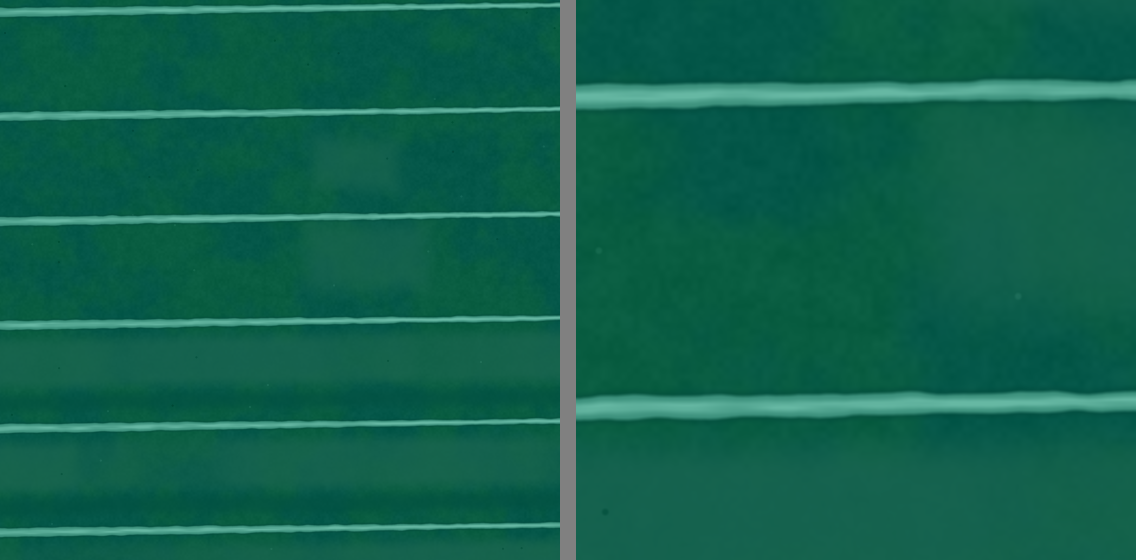
Left: the whole. Right: its middle third, enlarged.
Give the GLSL for this texture, as a WebGL 1 fragment shader.

```glsl
precision highp float;
// Deep green sheet crossed by six pale, slightly rising lines that taper to
// the right. Strips come from a sheared repeat; noise mottles the green, and
// soft boxes and bands add the pale reflections.
uniform vec2 u_resolution;

const float PITCH = 0.1857;
const float TOP_LINE = 0.9766;
const float SLOPE = 0.0135;
const vec3 TEAL = vec3(0.015, 0.340, 0.285);
const vec3 GREEN = vec3(0.035, 0.365, 0.255);
const vec3 HAZE = vec3(0.105, 0.400, 0.315);
const vec3 SHADE = vec3(0.005, 0.315, 0.255);
const vec3 LINE_EDGE = vec3(0.24, 0.57, 0.49);
const vec3 LINE_CORE = vec3(0.40, 0.72, 0.64);

float hash(vec2 p) {
  p = fract(p * vec2(0.1031, 0.1137));
  p += dot(p, p.yx + 33.33);
  return fract((p.x + p.y) * p.x * 17.0);
}

float noise(vec2 p) {
  vec2 i = floor(p);
  vec2 f = fract(p);
  f = f * f * (3.0 - 2.0 * f);
  float low = mix(hash(i), hash(i + vec2(1.0, 0.0)), f.x);
  float high = mix(hash(i + vec2(0.0, 1.0)), hash(i + vec2(1.0)), f.x);
  return mix(low, high, f.y);
}

float fbm(vec2 p) {
  float sum = 0.0;
  float amp = 0.5;
  for (int i = 0; i < 4; i++) {
    sum += amp * noise(p);
    p = p * 2.03 + 17.3;
    amp *= 0.5;
  }
  return sum;
}

// One inside the box, fading to zero across the soft margin
float softBox(vec2 p, vec2 center, vec2 halfSize, float soft) {
  vec2 q = abs(p - center) - halfSize;
  return 1.0 - smoothstep(-soft, soft, max(q.x, q.y));
}

// One between a and b, with soft ends
float band(float x, float a, float b, float soft) {
  return smoothstep(a - soft, a + soft, x) * (1.0 - smoothstep(b - soft, b + soft, x));
}

// Mottled green sheet
vec3 sheetColor(vec2 p) {
  float mottle = smoothstep(0.3, 0.65, fbm(p * 14.0 + 40.0));
  vec3 color = mix(TEAL, GREEN, mottle);
  color += 0.035 * (fbm(p * 70.0 + 90.0) - 0.47);
  return color + 0.018 * (noise(p * 260.0) - 0.5);
}

// Pale reflections and darker bands; row counts line spacings from the top
vec3 addReflections(vec3 color, vec2 p, float row) {
  float strip = floor(row);
  float v = fract(row);
  float lower = step(3.0, strip);
  float wobble = 0.05 * (fbm(p * vec2(9.0, 4.0)) - 0.5);
  float along = 0.45 + 0.55 * smoothstep(0.3, 0.6, fbm(vec2(p.x * 4.0, strip * 7.0 + 2.0)));
  float haze = lower * along * band(v + wobble, 0.14, 0.60, 0.09);
  vec2 q = p + wobble * 0.4;
  haze += 0.85 * softBox(q, vec2(0.635, 0.707), vec2(0.078, 0.044), 0.025);
  haze += 0.85 * softBox(q, vec2(0.652, 0.540), vec2(0.108, 0.056), 0.028);
  float shade = lower * band(v + wobble, 0.68, 0.83, 0.06);
  color = mix(color, HAZE, 0.75 * min(haze, 1.0));
  return mix(color, SHADE, 0.6 * shade);
}

// Ragged pale line with a bright core and a thin dark rim
vec3 addLine(vec3 color, vec2 p, float row, float pixel) {
  float id = floor(row + 0.5);
  float jitter = 0.003 * (hash(vec2(id + 3.0, 8.0)) - 0.5);
  float ragged = 0.0022 * (fbm(vec2(p.x * 45.0, id * 9.0 + 5.0)) - 0.47);
  float offset = (id - row) * PITCH + jitter + ragged;
  float halfWidth = mix(0.0078, 0.0045, smoothstep(0.0, 1.0, p.x));
  halfWidth += 0.0016 * (noise(vec2(p.x * 60.0, id * 5.0 + 30.0)) - 0.5);
  float soft = max(0.0016, pixel);
  float d = abs(offset);
  float rim = 1.0 - smoothstep(halfWidth, halfWidth + 0.005, d);
  float body = 1.0 - smoothstep(halfWidth - soft, halfWidth + soft, d);
  float core = 1.0 - smoothstep(0.1 * halfWidth, 0.85 * halfWidth, d);
  float streak = 0.55 + 0.7 * (noise(vec2(p.x * 35.0, p.y * 300.0)) - 0.3);
  vec3 ink = mix(LINE_EDGE, LINE_CORE, core * clamp(streak + 0.3 * p.x, 0.0, 1.0));
  color = mix(color, SHADE * 0.9, 0.5 * rim);
  return mix(color, ink, body);
}

// Sparse small dark and pale flecks
float flecks(vec2 p) {
  vec2 cell = floor(p * 24.0);
  vec2 center = 0.2 + 0.6 * vec2(hash(cell + 11.0), hash(cell + 57.0));
  float dotMask = 1.0 - smoothstep(0.02, 0.07, length(fract(p * 24.0) - center));
  float chance = hash(cell + 101.0);
  return dotMask * (step(0.95, chance) - step(chance, 0.05));
}

void main() {
  vec2 p = gl_FragCoord.xy / u_resolution;
  float row = (TOP_LINE + SLOPE * p.x - p.y) / PITCH;
  vec3 color = addReflections(sheetColor(p), p, row);
  color += 0.05 * flecks(p);
  color = addLine(color, p, row, 1.0 / u_resolution.y);
  gl_FragColor = vec4(clamp(color, 0.0, 1.0), 1.0);
}
```
